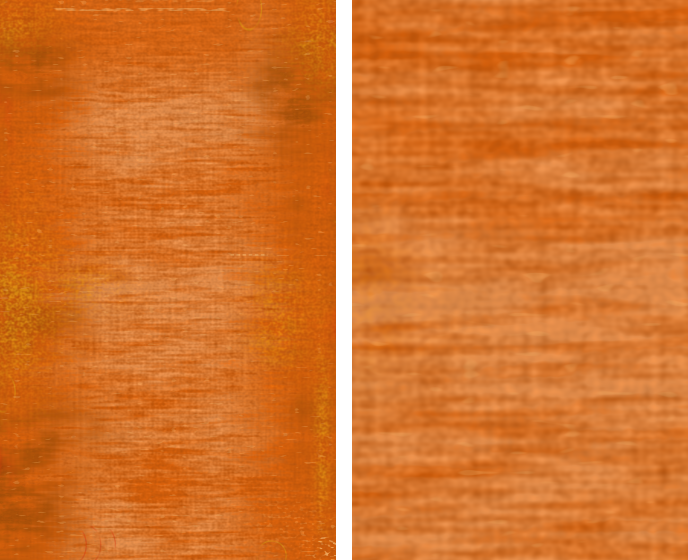
Left, the full canvas; right, a detail of the centre.
Reproduce this texture procedurally as a Shadertoy shader.

```glsl
// Worn orange paint: a pale, horizontally brushed centre fading to a deep orange
// border with brown stains, yellow grain, thin scratches and pencil loops.
// Built from stretched gradient noise, soft spots and distance functions.
#define BASE vec3(0.815, 0.365, 0.045)
#define PALE vec3(0.86, 0.53, 0.28)
#define BROWN vec3(0.60, 0.29, 0.03)
#define YELLOW vec3(0.83, 0.54, 0.07)
#define RED vec3(0.82, 0.20, 0.05)
#define CREAM vec3(0.92, 0.66, 0.38)
#define PALE_AMOUNT 0.60
#define STREAK_CONTRAST 0.66
#define THREAD_CONTRAST 0.30
#define GRAIN 0.055

vec2 gradient(vec2 cell) {
    vec3 h = fract(cell.xyx * vec3(0.1031, 0.1030, 0.0973));
    h += dot(h, h.yzx + 33.33);
    float angle = 6.2832 * fract((h.x + h.y) * h.z);
    return vec2(cos(angle), sin(angle));
}

// Gradient noise, roughly -1 to 1
float noise(vec2 p) {
    vec2 i = floor(p), f = fract(p);
    vec2 u = f * f * f * (f * (f * 6.0 - 15.0) + 10.0);
    vec2 e = vec2(1.0, 0.0);
    float a = dot(gradient(i), f);
    float b = dot(gradient(i + e.xy), f - e.xy);
    float c = dot(gradient(i + e.yx), f - e.yx);
    float d = dot(gradient(i + e.xx), f - e.xx);
    return 1.5 * mix(mix(a, b, u.x), mix(c, d, u.x), u.y);
}

float fbm(vec2 p) {
    float sum = 0.0, gain = 0.6;
    for (int k = 0; k < 4; k++) {
        sum += gain * noise(p);
        p = p * 2.07 + 17.3;
        gain *= 0.6;
    }
    return sum;
}

float spot(vec2 uv, vec2 centre, vec2 radius) {
    vec2 d = (uv - centre) / radius;
    return exp(-dot(d, d));
}

// Thin elliptical pencil line
float loopLine(vec2 p, vec2 centre, vec2 radius) {
    vec2 d = (p - centre) / radius;
    float dist = abs(length(d) - 1.0) * min(radius.x, radius.y);
    return 1.0 - smoothstep(0.0002, 0.0022, dist);
}

float scratch(vec2 uv, float y, float x0, float x1, float width) {
    float span = smoothstep(x0, x0 + 0.01, uv.x) * (1.0 - smoothstep(x1 - 0.01, x1, uv.x));
    return span * (1.0 - smoothstep(width * 0.4, width, abs(uv.y - y)));
}

void mainImage(out vec4 fragColor, in vec2 fragCoord) {
    vec2 uv = fragCoord / iResolution.xy;
    vec2 p = fragCoord / iResolution.y;

    // Brush marks at several widths, and the grain of the surface
    float broad = fbm(p * vec2(3.0, 11.0) + 4.0);
    float streak = fbm(p * vec2(5.5, 38.0) + 9.0);
    float thread = noise(p * vec2(11.0, 197.0)) + 0.8 * noise(p * vec2(30.0, 143.0) + 5.0);
    float warp = noise(p * vec2(170.0, 11.0) + 31.0);
    float fine = noise(p * vec2(193.0, 227.0)) + 0.8 * noise(p * vec2(97.0, 131.0) + 8.0);
    float blotch = fbm(p * vec2(13.0, 17.0) + 51.0);
    float strokes = smoothstep(0.15, 0.5, noise(p * vec2(8.0, 92.0) + 63.0) + 0.15 * fine);

    // Pale centre with ragged, brushed sides
    float side = abs(uv.x - 0.49) + 0.14 * streak + 0.07 * thread + 0.02 * fine;
    float body = 1.0 - smoothstep(0.20, 0.40, side);
    body *= 1.0 - 0.8 * smoothstep(0.80, 0.94, uv.y + 0.06 * broad + 0.04 * streak);
    float pale = PALE_AMOUNT + STREAK_CONTRAST * (0.6 * broad + 0.85 * streak) + THREAD_CONTRAST * thread;
    pale += 0.28 * spot(uv, vec2(0.5, 0.79), vec2(0.5, 0.07)) + 0.22 * spot(uv, vec2(0.5, 0.46), vec2(0.5, 0.09));
    pale -= 0.28 * spot(uv, vec2(0.4, 0.63), vec2(0.5, 0.07)) + 0.7 * spot(uv, vec2(0.47, 0.14), vec2(0.10, 0.06));
    pale = body * (pale - 0.28 * strokes + 0.13 * fine + 0.10 * warp);
    pale += 0.3 * spot(uv, vec2(0.78, 0.87), vec2(0.08, 0.13)) * (1.0 + thread);
    vec3 color = mix(BASE, PALE, clamp(pale, 0.0, 1.0));

    // Brown stains, dry-brushed sideways near the border
    float stain = spot(uv, vec2(0.10, 0.88), vec2(0.11, 0.06)) + spot(uv, vec2(0.88, 0.83), vec2(0.12, 0.10))
        + spot(uv, vec2(0.05, 0.10), vec2(0.14, 0.12)) + 0.6 * spot(uv, vec2(0.08, 0.43), vec2(0.16, 0.05))
        + 0.6 * spot(uv, vec2(0.15, 0.23), vec2(0.14, 0.05)) + 0.5 * spot(uv, vec2(0.90, 0.26), vec2(0.05, 0.11))
        + 0.45 * spot(uv, vec2(0.88, 0.62), vec2(0.04, 0.10));
    float rim = smoothstep(0.44, 0.51, abs(uv.x - 0.5));
    float smear = 0.42 + 0.8 * blotch + 0.6 * streak + 0.35 * thread + 0.25 * fine;
    color = mix(color, BROWN, clamp((stain + 0.28 * rim) * smear * 1.1, 0.0, 0.75));

    // Yellow grain rubbed into the sides
    float rub = spot(uv, vec2(0.02, 0.46), vec2(0.15, 0.15)) + 0.45 * spot(uv, vec2(0.26, 0.49), vec2(0.12, 0.04))
        + 0.7 * spot(uv, vec2(0.83, 0.43), vec2(0.09, 0.10)) + 0.8 * spot(uv, vec2(0.96, 0.93), vec2(0.10, 0.08))
        + 0.7 * spot(uv, vec2(0.03, 0.96), vec2(0.13, 0.05)) + 0.7 * spot(uv, vec2(0.96, 0.22), vec2(0.025, 0.2));
    color = mix(color, YELLOW, clamp(rub * (0.28 + 0.7 * blotch + 0.5 * fine), 0.0, 0.85));
    float blush = rim * smoothstep(0.1, 0.7, fbm(p * vec2(12.0, 8.0) + 80.0));
    color = mix(color, RED, 0.45 * blush);

    // Pencil loops and curved red marks at the ends
    float broken = smoothstep(-0.4, 0.4, noise(p * 28.0));
    float loops = loopLine(p, vec2(0.445, 0.985), vec2(0.022, 0.038)) + loopLine(p, vec2(0.485, 0.008), vec2(0.026, 0.026))
        + loopLine(p, vec2(0.605, 0.635), vec2(0.022, 0.032)) + loopLine(p, vec2(0.005, 0.30), vec2(0.022, 0.035));
    color = mix(color, YELLOW, clamp(0.7 * loops * broken, 0.0, 1.0));
    for (int k = 0; k < 3; k++) {
        float x = 0.13 + 0.026 * float(k);
        float arc = loopLine(p, vec2(x, 0.027), vec2(0.024, 0.034)) * smoothstep(x, x + 0.012, p.x);
        color = mix(color, RED, 0.4 * arc * broken);
    }

    // Cream scratches, a dotted line and worn corner flecks
    float chips = smoothstep(-0.2, 0.5, noise(p * vec2(60.0, 180.0)) + 0.2);
    float lines = scratch(uv, 0.983, 0.15, 0.68, 0.0035) + 0.5 * scratch(uv, 0.998, 0.35, 0.65, 0.003);
    float dots = scratch(uv, 0.545, 0.68, 0.80, 0.002) * smoothstep(0.2, 0.6, abs(fract(uv.x * 55.0) - 0.5) * 2.0);
    float corner = spot(uv, vec2(0.98, 0.02), vec2(0.06, 0.035)) + 0.25 * spot(uv, vec2(0.85, 0.07), vec2(0.14, 0.05));
    float flecks = corner * smoothstep(0.2, 0.7, noise(p * vec2(90.0, 190.0) + 6.0) + 0.3 * fine);
    color = mix(color, CREAM, clamp(0.6 * lines * chips + 0.6 * dots + flecks, 0.0, 0.85));

    // Scattered light nicks and the woven surface grain
    float nicks = smoothstep(0.55, 0.8, noise(p * vec2(50.0, 170.0) + 22.0) + 0.25 * broad);
    color = mix(color, CREAM, 0.3 * nicks);
    color *= 1.0 + GRAIN * (0.9 * fine + 0.8 * thread + 0.5 * warp);
    fragColor = vec4(clamp(color, 0.0, 1.0), 1.0);
}
```
